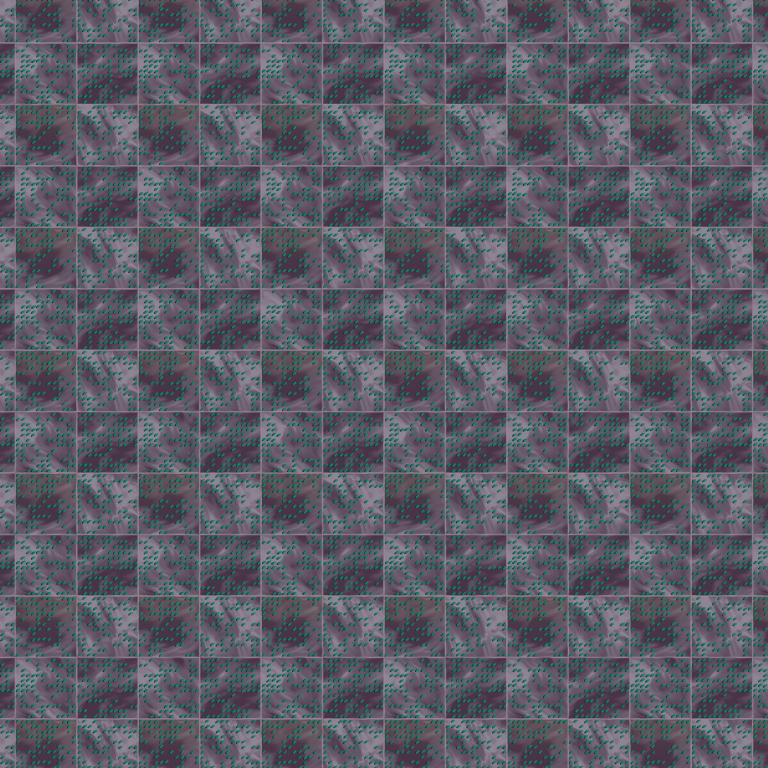
This pattern is drawn by a three.js fragment shader. Its source:

```glsl
// Square mauve stone tiles with pale joints, 12.5 across and down.
// Four marbled tiles alternate in a two by two block, built from streaked
// noise and ridged veins, then flecked with slanted teal and dark dashes.

varying vec2 vUv;

const float TILE = 0.08;
const vec2 ORIGIN = vec2(0.02, 0.064);
const float FLECKS = 12.0;

const vec3 PLUM = vec3(0.285, 0.205, 0.275);
const vec3 MAUVE = vec3(0.40, 0.34, 0.40);
const vec3 PALE = vec3(0.56, 0.52, 0.57);
const vec3 BROWN = vec3(0.37, 0.28, 0.27);
const vec3 JOINT = vec3(0.60, 0.53, 0.59);
const vec3 TEAL = vec3(0.07, 0.52, 0.45);
const vec3 DARK_GREEN = vec3(0.02, 0.23, 0.19);

float hash(vec2 p) {
  vec3 q = fract(vec3(p.xyx) * 0.1031);
  q += dot(q, q.yzx + 33.33);
  return fract((q.x + q.y) * q.z);
}

float noise(vec2 p) {
  vec2 i = floor(p);
  vec2 f = fract(p);
  f = f * f * (3.0 - 2.0 * f);
  float low = mix(hash(i), hash(i + vec2(1.0, 0.0)), f.x);
  float high = mix(hash(i + vec2(0.0, 1.0)), hash(i + 1.0), f.x);
  return mix(low, high, f.y);
}

float fbm(vec2 p) {
  float sum = 0.0;
  float weight = 0.5;
  for (int i = 0; i < 4; i++) {
    sum += weight * noise(p);
    p = p * 2.03 + 17.3;
    weight *= 0.5;
  }
  return sum / 0.9375;
}

vec2 rotate(vec2 p, float angle) {
  float c = cos(angle);
  float s = sin(angle);
  return vec2(c * p.x + s * p.y, c * p.y - s * p.x);
}

// Marble of one tile; variant is its column and row within the block.
vec3 marble(vec2 p, vec2 variant) {
  float falling = 1.0 - abs(variant.x - variant.y);
  vec2 seed = 31.0 * variant + 60.0;
  vec2 q = rotate(p - 0.5, mix(0.45, -0.9, falling));
  q += 0.16 * (vec2(noise(p * 4.0 + seed), noise(p * 4.0 + seed + 9.0)) - 0.5);

  float cloud = fbm(q * vec2(2.2, 5.0) + seed);
  float streak = noise(q * vec2(5.0, 17.0) + seed + 40.0);
  float ridge = 1.0 - abs(2.0 * fbm(q * vec2(1.6, 4.2) + seed + 80.0) - 1.0);
  float vein = pow(ridge, 9.0) * smoothstep(0.25, 0.7, noise(p * 3.0 + seed + 5.0));

  float tone = 0.44 + 1.25 * (cloud - 0.5) + 0.28 * (streak - 0.5);
  tone += 0.30 * vein + mix(-0.10, 0.06, falling);
  vec3 stone = mix(PLUM, MAUVE, smoothstep(0.08, 0.48, tone));
  stone = mix(stone, PALE, smoothstep(0.46, 0.95, tone));

  float rust = (1.0 - variant.x) * variant.y * smoothstep(0.35, 0.95, p.y);
  return mix(stone, BROWN, 0.45 * rust);
}

// Soft coverage of a short slanted dash centred on zero.
float dash(vec2 p, float halfLength, float radius) {
  vec2 along = normalize(vec2(1.0, 0.85));
  float t = clamp(dot(p, along), -halfLength, halfLength);
  return 1.0 - smoothstep(radius - 0.13, radius + 0.13, length(p - along * t));
}

// Paired dashes on a fine grid, with some lost from block to block.
vec3 addFlecks(vec3 colour, vec2 p, vec2 variant, vec2 tile) {
  vec2 cell = floor(p * FLECKS);
  vec2 id = cell + variant * 37.0 + 11.0;
  vec2 local = fract(p * FLECKS) - 0.5;
  local -= 0.2 * (vec2(hash(id + 101.0), hash(id + 203.0)) - 0.5);

  float patches = 0.55 + 0.35 * (noise(cell * 0.4 + variant * 19.0) - 0.5);
  float present = step(hash(id), patches);
  present *= step(0.12, hash(cell + tile * 23.0 + 307.0));
  float strength = present * mix(0.7, 1.0, hash(id + 401.0));

  float shade = dash(local - vec2(-0.16, -0.06), 0.20, 0.16);
  float bright = dash(local - vec2(0.13, 0.04), 0.21, 0.17);
  colour = mix(colour, DARK_GREEN, shade * strength);
  return mix(colour, TEAL, bright * strength);
}

// Thin joint whose paleness wavers along its length.
float joint(vec2 p, vec2 tile) {
  vec2 edge = 0.5 - abs(p - 0.5);
  vec2 line = 1.0 - smoothstep(vec2(0.005), vec2(0.022), edge);
  vec2 wear = vec2(noise(vec2(p.y * 9.0, tile.x + 50.0)),
                   noise(vec2(p.x * 9.0, tile.y + 90.0)));
  line *= 0.45 + 0.45 * wear;
  return max(line.x, line.y);
}

void main() {
  vec2 grid = (vUv - ORIGIN) / TILE;
  vec2 tile = floor(grid);
  vec2 p = fract(grid);
  vec2 variant = mod(tile, 2.0);

  vec3 colour = marble(p, variant);
  colour = addFlecks(colour, p, variant, tile + 4.0);
  colour = mix(colour, JOINT, joint(p, tile + 4.0));
  gl_FragColor = vec4(colour, 1.0);
}
```
